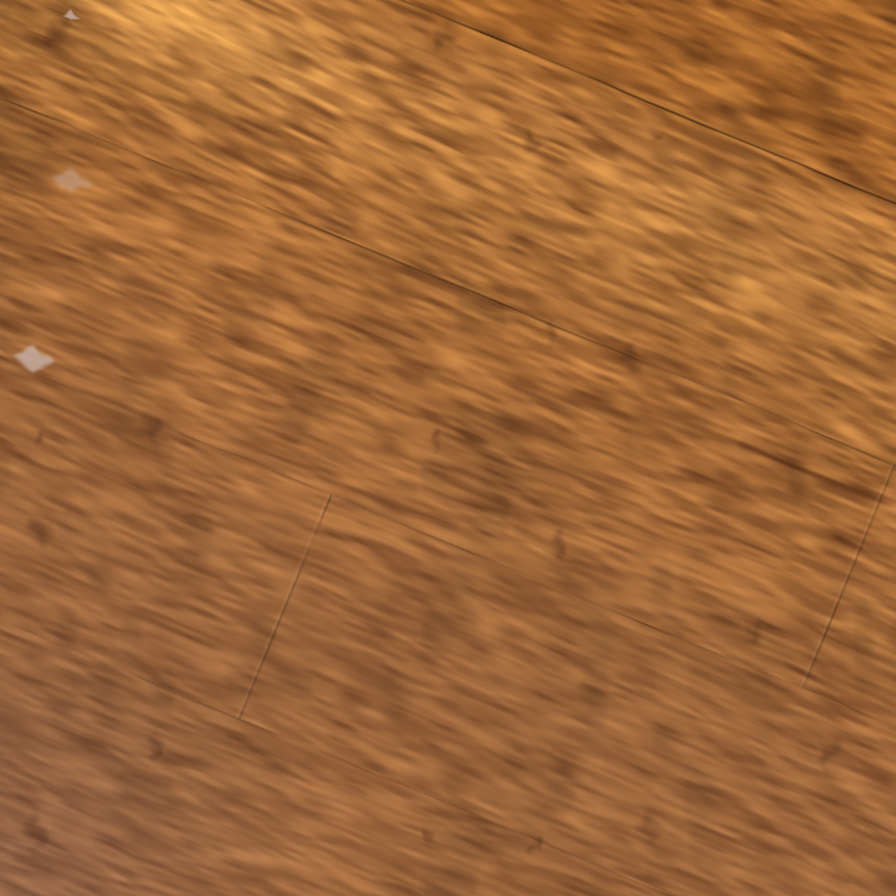
Give the GLSL for this texture, as a WebGL 1 fragment shader.

```glsl
precision highp float;
// Worn wooden floor: planks running down to the right, with streaky grain.
// Stretched value noise in plank coordinates makes the fibres; seams, butt
// joints, small knots, warm window light and pale glints are laid on top.
uniform vec2 u_resolution;

float hash(vec2 p) {
  vec3 q = fract(vec3(p.xyx) * 0.1031);
  q += dot(q, q.yzx + 33.33);
  return fract((q.x + q.y) * q.z);
}

// Value noise, centred on zero
float noise(vec2 p) {
  vec2 i = floor(p), f = fract(p);
  f = f * f * (3.0 - 2.0 * f);
  float low = mix(hash(i), hash(i + vec2(1.0, 0.0)), f.x);
  float high = mix(hash(i + vec2(0.0, 1.0)), hash(i + vec2(1.0, 1.0)), f.x);
  return mix(low, high, f.y) - 0.5;
}

// Fibres at several scales, x along the plank and y across it
float woodGrain(vec2 p) {
  p.y += 0.010 * noise(p * vec2(4.0, 7.0)) + 0.003 * noise(p * vec2(21.0, 33.0));
  float g = 0.10 * noise(p * vec2(5.0, 26.0));
  g += 0.17 * noise(p * vec2(12.0, 67.0) + 31.0);
  g += 0.36 * noise(p * vec2(23.0, 137.0) + 57.0);
  g += 0.36 * noise(p * vec2(36.0, 205.0) + 83.0);
  float pores = smoothstep(0.12, 0.42, noise(p * vec2(21.0, 128.0) + 119.0));
  return g - 0.16 * pores;
}

// Sparse dark knots, one candidate per grid cell
float knots(vec2 p) {
  vec2 cell = floor(p * 9.0);
  float chance = hash(cell + 7.3);
  vec2 centre = 0.3 + 0.4 * vec2(hash(cell + 13.0), hash(cell + 29.0));
  vec2 d = (fract(p * 9.0) - centre) * vec2(1.0, 0.7);
  d += 0.12 * vec2(noise(p * 80.0), noise(p * 80.0 + 40.0));
  float size = mix(0.05, 0.11, hash(cell + 43.0));
  return step(0.8, chance) * (1.0 - smoothstep(0.0, 1.6 * size, length(d)));
}

float line(float d, float width) {
  float soft = max(0.0022, 0.7 / u_resolution.y);
  return 1.0 - smoothstep(width, width + soft, abs(d));
}

void main() {
  vec2 uv = gl_FragCoord.xy / u_resolution;
  vec2 plank = vec2(dot(uv, vec2(0.925, -0.38)), dot(uv, vec2(0.38, 0.925)));
  float across = (plank.y - 0.285) / 0.27;
  float row = floor(across);

  // Warm, saturated far boards fading to duller near ones
  float far = smoothstep(0.35, 0.95, plank.y);
  vec3 color = mix(vec3(0.605, 0.392, 0.229), vec3(0.655, 0.418, 0.210), far);
  color = mix(color, vec3(0.65, 0.40, 0.175), smoothstep(1.04, 1.14, plank.y));
  color *= 1.0 + 0.02 * (hash(vec2(row, 5.0)) - 0.5);

  // Light pooled along one board, brightest near the upper left
  float band = (plank.y - 0.97) / 0.10;
  color += vec3(0.070, 0.066, 0.036) * exp(-band * band);
  vec2 pool = (plank - vec2(-0.16, 0.98)) / vec2(0.15, 0.07);
  color += vec3(0.10, 0.09, 0.05) * exp(-dot(pool, pool));
  color = mix(color, vec3(0.54, 0.38, 0.31), 0.5 * exp(-16.0 * dot(uv, uv)));

  // Grain, turned slightly differently on each board; dark fibres are redder
  float tilt = 0.06 * (hash(vec2(row, 17.0)) - 0.5);
  vec2 fibre = plank + vec2(0.37 * row, tilt * plank.x + 0.13 * row);
  color *= 1.0 + mix(0.62, 0.86, far) * vec3(0.9, 1.08, 1.12) * woodGrain(fibre);

  // Faint cloudy stains, cross-grain smudges and knots
  float stain = 0.07 * noise(plank * vec2(6.0, 9.0) + 3.0);
  stain -= 0.08 * smoothstep(0.15, 0.45, noise(uv * vec2(27.0, 17.0) + 61.0));
  color *= 1.0 + stain;
  color *= 1.0 - vec3(0.20, 0.23, 0.22) * knots(uv);

  // Long seams, mostly worn away nearby and strongest on the farthest board
  float seamRow = floor(across + 0.5);
  float wear = smoothstep(-0.25, 0.3, noise(vec2(plank.x * 13.0, seamRow * 7.0)));
  float seamDistance = (fract(across + 0.5) - 0.5) * 0.27;
  seamDistance += 0.003 * noise(vec2(plank.x * 12.0, seamRow));
  float seamDepth = mix(0.10, 0.42, smoothstep(0.5, 1.1, plank.y));
  color *= 1.0 - seamDepth * mix(0.35, 1.0, wear) * line(seamDistance, 0.0002);

  // Butt joints, staggered from board to board, with a pale worn edge
  float joint = mod(plank.x - 0.172 - 0.569 * row + 1.1, 2.2) - 1.1;
  float jointWear = 0.6 + noise(vec2(plank.y * 22.0, row * 5.0));
  color *= 1.0 - 0.20 * jointWear * line(joint, 0.0002);
  color += 0.025 * line(joint + 0.003, 0.0004);

  // Three pale diamond glints, shrinking up the left edge
  for (int i = 0; i < 3; i++) {
    float k = float(i);
    vec2 d = uv - vec2(0.037 + 0.042 * min(k, 1.0), 0.6 + 0.183 * k + 0.015 * min(k, 1.0));
    d.y += 0.15 * d.x;
    float size = 0.026 - 0.008 * k * (k - 1.0);
    float diamond = abs(d.x) + 1.6 * abs(d.y) + 0.010 * noise(uv * 90.0);
    float glint = 1.0 - smoothstep(0.55 * size, 1.15 * size, diamond);
    color = mix(color, vec3(0.77, 0.67, 0.62), glint * (0.85 - 0.4 * k * (2.0 - k)));
  }

  gl_FragColor = vec4(clamp(color, 0.0, 1.0), 1.0);
}
```
